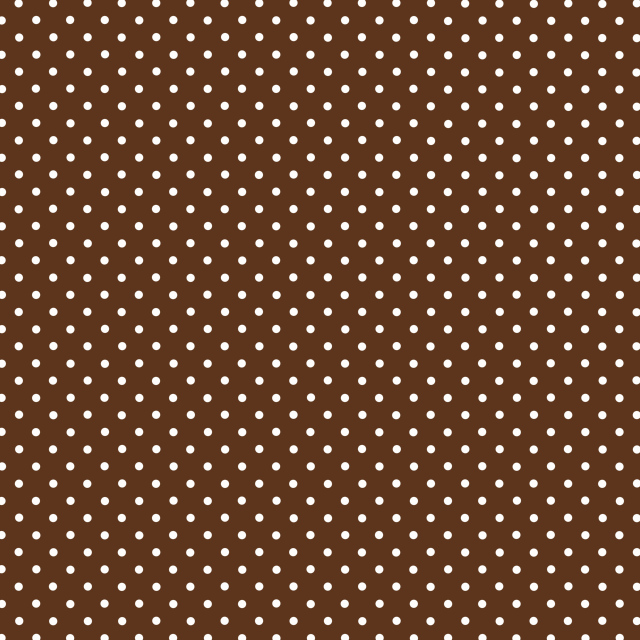
Reproduce this pattern procedurally as a three.js fragment shader.

```glsl
// Small white polka dots on brown, set in a staggered lattice.
// Each point finds its nearest row and column, then measures the distance
// to that dot's centre, which is nudged slightly by a hash of its cell.

varying vec2 vUv;

const vec3 BROWN = vec3(0.360, 0.208, 0.110);
const vec3 WHITE = vec3(0.995, 0.993, 0.985);

const vec2 ORIGIN = vec2(0.0296, 0.9953);    // centre of the top left dot
const vec2 STEP = vec2(0.05363, 0.02682);    // dot spacing, row spacing
const float RADIUS = 0.0064;
const float SOFTNESS = 0.0011;               // half width of the dot edge
const float JITTER = 0.0010;                 // full range of the nudge
const float SAG = 0.0009;                    // drop of the upper right dots

vec2 hash2(vec2 cell) {
  vec2 q = vec2(dot(cell, vec2(127.1, 311.7)), dot(cell, vec2(269.5, 183.3)));
  return fract(sin(q) * 43758.5);
}

// Signed distance to the nearest dot, negative inside it
float dotDistance(vec2 uv) {
  vec2 p = uv - ORIGIN;

  // Nearest lattice cell, with every other row shifted by half a step
  float row = floor(p.y / STEP.y + 0.5);
  float shift = 0.5 * mod(row, 2.0);
  float column = floor(p.x / STEP.x - shift + 0.5);
  vec2 centre = vec2(column + shift, row) * STEP;

  // Slight misplacement of each dot
  vec2 place = centre + ORIGIN;
  float sagging = smoothstep(0.62, 0.72, place.x) * smoothstep(0.68, 0.76, place.y);
  centre += (hash2(vec2(column, row)) - 0.5) * JITTER;
  centre.y -= SAG * sagging;

  return length(p - centre) - RADIUS;
}

void main() {
  float ink = 1.0 - smoothstep(-SOFTNESS, SOFTNESS, dotDistance(vUv));
  gl_FragColor = vec4(mix(BROWN, WHITE, ink), 1.0);
}
```
